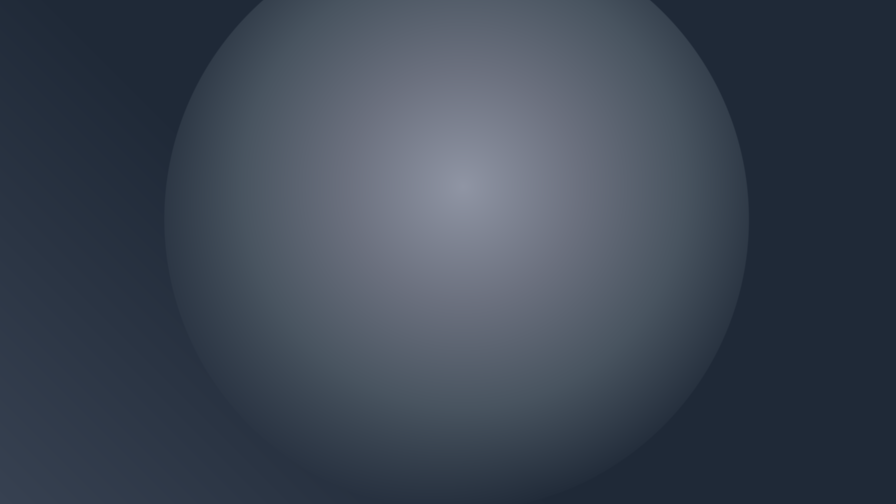
A Shadertoy shader for this background:

```glsl
// A softly lit slate disc over a dark diagonal gradient.

// Lengths are in canvas heights, with the origin at the lower left.
const vec2 DISC_CENTER = vec2(0.906, 0.565);
const float DISC_RADIUS = 0.580;
const vec2 GLOW_CENTER = vec2(0.919, 0.630);

// Distances from the glow center at which each tone is reached.
const float LILAC_REACH = 0.231;
const float SLATE_REACH = 0.440;
const float FADE_REACH = 0.648;

// Value of x + y where the corner light has died out.
const float CORNER_REACH = 1.10;

const vec3 NIGHT = vec3(0.122, 0.161, 0.216);
const vec3 CORNER_LIGHT = vec3(0.216, 0.255, 0.318);
const vec3 GLOW_CORE = vec3(0.562, 0.584, 0.643);
const vec3 GLOW_LILAC = vec3(0.420, 0.441, 0.496);
const vec3 GLOW_SLATE = vec3(0.284, 0.329, 0.375);

// Position of x between two stops, clamped to 0..1.
float ramp(float start, float end, float x) {
    return clamp((x - start) / (end - start), 0.0, 1.0);
}

// Diagonal light from the lower left corner.
vec3 backdrop(vec2 p) {
    return mix(CORNER_LIGHT, NIGHT, ramp(0.0, CORNER_REACH, p.x + p.y));
}

// Radial tones that fade into the colour behind them.
vec3 glow(vec2 p, vec3 behind) {
    float d = distance(p, GLOW_CENTER);
    vec3 tone = mix(GLOW_CORE, GLOW_LILAC, ramp(0.0, LILAC_REACH, d));
    tone = mix(tone, GLOW_SLATE, ramp(LILAC_REACH, SLATE_REACH, d));
    return mix(tone, behind, ramp(SLATE_REACH, FADE_REACH, d));
}

void mainImage(out vec4 fragColor, in vec2 fragCoord) {
    vec2 p = fragCoord / iResolution.y;
    float edgeWidth = 1.0 / iResolution.y;

    // Disc with a one-sample smooth rim.
    float rim = distance(p, DISC_CENTER) - DISC_RADIUS;
    float coverage = 1.0 - smoothstep(-edgeWidth, edgeWidth, rim);

    vec3 behind = backdrop(p);
    vec3 color = mix(behind, glow(p, behind), coverage);
    fragColor = vec4(color, 1.0);
}
```
